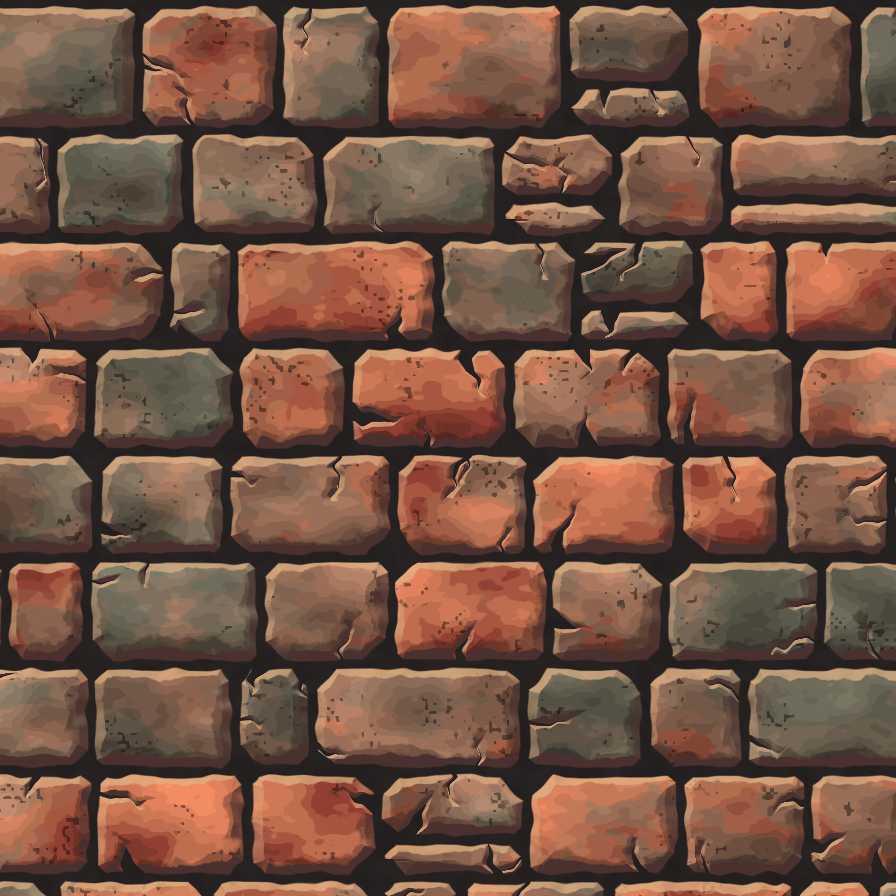
A Shadertoy shader for this texture:

```glsl
// Weathered painted brick wall: chamfered, chipped bricks of uneven width in dark mortar

float hash(vec2 p) {
    return fract(sin(dot(p, vec2(127.1, 311.7))) * 43758.5453);
}

float noise(vec2 p) {
    vec2 i = floor(p), f = fract(p);
    f = f * f * (3.0 - 2.0 * f);
    return mix(mix(hash(i), hash(i + vec2(1, 0)), f.x),
               mix(hash(i + vec2(0, 1)), hash(i + vec2(1, 1)), f.x), f.y);
}

float fbm(vec2 p) {
    float sum = 0.0, amp = 0.53;
    for (int i = 0; i < 4; i++) {
        sum += amp * noise(p);
        p = p * 2.1 + 17.0;
        amp *= 0.5;
    }
    return sum;
}

// Flat paint layers with slightly soft borders
float bands(float v, float n) {
    v *= n;
    return (floor(v) + smoothstep(0.4, 0.6, fract(v))) / n;
}

// Vertical joint k of a row, in units of the mean brick width
float joint(float k, float row) {
    return k + 0.62 * (hash(vec2(k, row * 3.7 + 1.0)) - 0.5);
}

// Signed distance to a chamfered brick with wedge-shaped chips and cracks
float brick(vec2 q, vec2 halfSize, vec2 id) {
    vec2 wobble = vec2(noise(q * 55.0 + id * 9.1), noise(q * 55.0 + id * 5.3 + 30.0)) - 0.5;
    vec2 a = abs(q + 0.006 * wobble) - halfSize;
    float chamfer = mix(0.007, 0.027, pow(hash(id + sign(q) * 0.37), 2.0));
    float d = max(max(a.x, a.y), (a.x + a.y + chamfer) * 0.707);

    for (int i = 0; i < 3; i++) {
        vec2 k = id + float(i) * 17.3;
        bool upright = hash(k) < 0.55;
        float side = hash(k + 1.0) < 0.6 ? 1.0 : -1.0;
        // x runs along the edge, y goes into the brick
        vec2 e = upright ? vec2(q.x, halfSize.y - side * q.y)
                         : vec2(q.y, halfSize.x + side * q.x);
        float span = upright ? halfSize.x : halfSize.y;
        float reach = mix(0.015, 0.048, hash(k + 2.0));
        float width = mix(0.0015, 0.013, pow(hash(k + 3.0), 3.0));
        float t = e.x - 1.4 * span * (hash(k + 4.0) - 0.5)
                + e.y * (hash(k + 6.0) - 0.5)
                + 0.012 * (noise(vec2(e.y * 90.0, k.x)) - 0.5);
        float wedge = min(1.8 * (width * (1.0 - e.y / reach) - abs(t)), reach - e.y);
        if (hash(k + 5.0) < 0.5) d = max(d, wedge);
    }
    return d;
}

void mainImage(out vec4 fragColor, in vec2 fragCoord) {
    vec2 p = fragCoord / iResolution.y;
    float px = 1.0 / iResolution.y;

    // Rows counted from the top; the first is taller
    float row = max(0.0, floor((0.853 - p.y) / 0.119) + 1.0);
    float bottom = 0.853 - 0.119 * row;
    float top = row < 0.5 ? 0.997 : bottom + 0.119;

    // Brick within the row
    float shift = hash(vec2(row, 9.0));
    float s = p.x * 6.5 + shift;
    float k = floor(s);
    if (s < joint(k, row)) k -= 1.0;
    else if (s >= joint(k + 1.0, row)) k += 1.0;
    float left = (joint(k, row) - shift) / 6.5;
    float right = (joint(k + 1.0, row) - shift) / 6.5;
    vec2 id = vec2(k, row);

    // A few cells hold two stacked bricks
    if (hash(id + 31.0) < 0.07) {
        float split = mix(bottom, top, 0.36);
        if (p.y < split) { top = split; id.y += 0.5; }
        else bottom = split;
    }
    vec2 halfSize = 0.5 * vec2(right - left, top - bottom) - 0.0055;
    vec2 q = p - 0.5 * vec2(left + right, top + bottom);

    // Shape, slope and light from the upper left
    float d = brick(q, halfSize, id);
    vec2 e = vec2(0.002, 0.0);
    vec2 slope = vec2(brick(q + e.xy, halfSize, id), brick(q + e.yx, halfSize, id)) - d;
    float lit = dot(slope / max(length(slope), 1e-5), vec2(-0.45, 0.89));

    // Patchy face, from olive grey through brown to terracotta and red
    float tone = bands(0.5 + 1.3 * (fbm(p * vec2(13, 19) + id * 7.0) - 0.5)
                     + 0.16 * q.y / halfSize.y, 7.0);
    float warm = bands(0.05 + 0.9 * hash(id + 3.0) + 0.9 * (fbm(p * vec2(9, 13) + id * 3.0 + 40.0) - 0.5)
                     - 0.2 * smoothstep(0.75, 1.0, p.x), 6.0);
    vec3 face = mix(vec3(0.38, 0.37, 0.31), vec3(0.55, 0.41, 0.33), smoothstep(0.0, 0.45, warm));
    face = mix(face, vec3(0.71, 0.41, 0.29), smoothstep(0.4, 0.8, warm));
    face = mix(face, vec3(0.66, 0.29, 0.23), smoothstep(0.5, 0.9, warm) * smoothstep(0.55, 0.3, tone));
    face *= 0.66 + 0.68 * tone;

    // Worn pits
    float pits = smoothstep(0.72, 0.8, noise(p * 210.0)) * smoothstep(0.56, 0.66, fbm(p * 24.0 + 70.0));
    face *= 1.0 - 0.4 * pits;

    // Ragged shade inside the lower right, then the bevelled rim
    float rag = fbm(p * 38.0 + id) - 0.5;
    float shade = smoothstep(-0.002, 0.002, d + 0.017 + 0.03 * rag);
    face *= 1.0 - 0.25 * shade * smoothstep(0.0, 0.5, -lit);
    float rimWidth = 0.008 + 0.014 * rag + 0.003 * max(-lit, 0.0);
    vec3 rim = lit > 0.0 ? mix(face, vec3(0.88, 0.70, 0.52), 0.8 * lit)
                         : mix(face, vec3(0.29, 0.19, 0.18), min(1.0, -1.3 * lit));
    face = mix(face, rim, smoothstep(-px, px, d + rimWidth));

    // Mortar
    vec3 mortar = vec3(0.145, 0.128, 0.128) * (0.85 + 0.3 * fbm(p * 60.0));
    fragColor = vec4(mix(face, mortar, smoothstep(-px, px, d)), 1.0);
}
```
